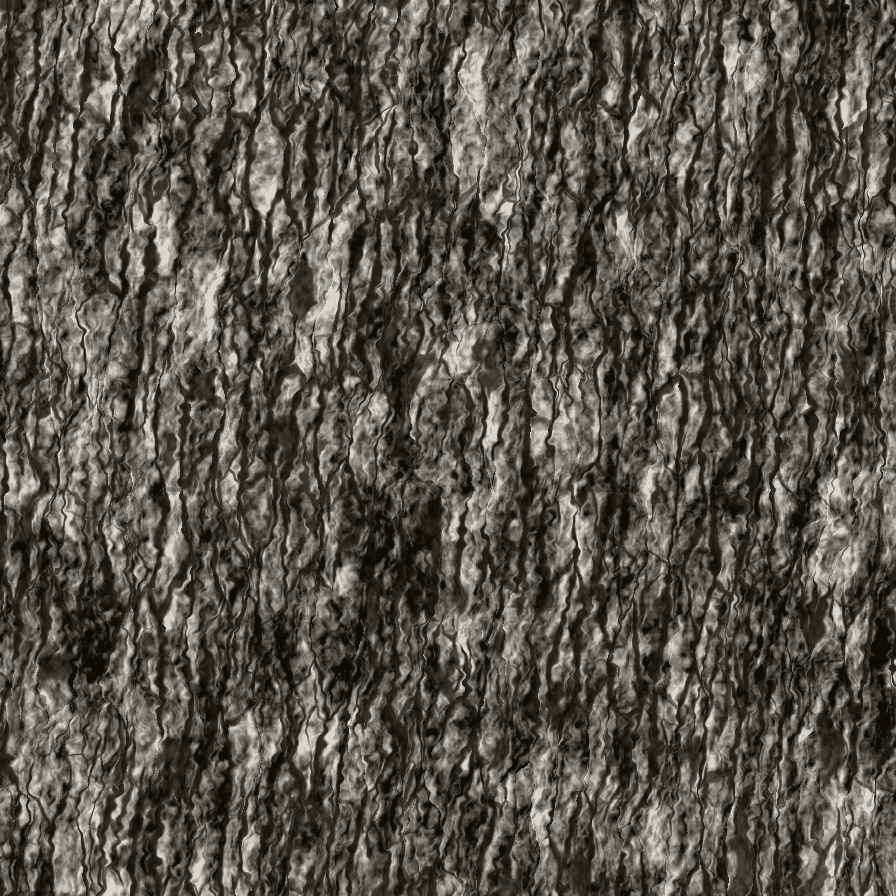
This texture is drawn by a three.js fragment shader. Its source:

```glsl
varying vec2 vUv;

float hash(vec2 p) {
  return fract(sin(dot(p, vec2(127.1, 311.7))) * 43758.5453);
}

vec2 hash2(vec2 p) {
  return vec2(hash(p), hash(p + 57.3));
}

float noise(vec2 p) {
  vec2 i = floor(p);
  vec2 f = fract(p);
  f = f * f * (3.0 - 2.0 * f);
  float low = mix(hash(i), hash(i + vec2(1.0, 0.0)), f.x);
  float high = mix(hash(i + vec2(0.0, 1.0)), hash(i + vec2(1.0, 1.0)), f.x);
  return mix(low, high, f.y);
}

float fbm(vec2 p) {
  float sum = 0.0;
  float amplitude = 0.53;
  for (int i = 0; i < 4; i++) {
    sum += amplitude * noise(p);
    p = p * 2.03 + vec2(17.1, 9.2);
    amplitude *= 0.5;
  }
  return sum;
}

// Cellular plates: x = distance to edge, y = sideways facing, z = plate id
vec3 plates(vec2 p, vec2 scale) {
  vec2 q = p * scale;
  vec2 cell = floor(q);
  vec2 nearest = vec2(9.0);
  vec2 second = vec2(9.0);
  float id = 0.0;
  for (int y = -1; y <= 1; y++) {
    for (int x = -1; x <= 1; x++) {
      vec2 c = cell + vec2(float(x), float(y));
      vec2 r = c + 0.1 + 0.8 * hash2(c) - q;
      if (dot(r, r) < dot(nearest, nearest)) {
        second = nearest;
        nearest = r;
        id = hash(c + 23.7);
      } else if (dot(r, r) < dot(second, second)) {
        second = r;
      }
    }
  }
  vec2 across = normalize(second - nearest);
  float edge = dot(0.5 * (nearest + second), across);
  vec2 slope = across * scale;
  return vec3(edge / length(slope), slope.x / length(slope), id);
}

// Dark fissure along a plate edge, favouring upright edges
float fissure(vec3 plate, float width) {
  float line = 1.0 - smoothstep(width * 0.4, width + 0.0012, plate.x);
  return line * mix(0.3, 1.0, abs(plate.y)) * smoothstep(0.0, 0.0012, width);
}

// Bright lip on one flank of a fissure, shade on the other
float lip(vec3 plate, float reach) {
  return -plate.y * exp(-plate.x / reach);
}

// Gentle lean, sway and ragged grain displacement
vec2 warp(vec2 p) {
  p.x -= 0.06 * p.y + 0.03 * noise(p * vec2(3.0, 4.0));
  vec2 bend = vec2(noise(p * vec2(38.0, 24.0)), noise(p * vec2(30.0, 20.0) + 41.0));
  vec2 ragged = vec2(noise(p * 130.0 + 7.0), noise(p * 110.0 + 83.0));
  return p + (bend - 0.5) * vec2(0.013, 0.02) + (ragged - 0.5) * vec2(0.006, 0.008);
}

float relief(vec2 p) {
  return fbm(p * vec2(72.0, 34.0));
}

void main() {
  vec2 p = warp(vUv);

  // Surface tone: long streaks, broad patches, rough grain, side lighting
  float streak = fbm(p * vec2(48.0, 11.0) + 5.0) - 0.5;
  float patches = noise(vUv * vec2(9.0, 4.0) + 31.0) - 0.5;
  float grain = fbm(vUv * vec2(150.0, 115.0)) - 0.5;
  float light = relief(p) - relief(p + vec2(0.003, -0.0025));
  float tone = 0.385 + 0.8 * streak + 0.12 * patches + 0.65 * grain + 1.6 * light;

  // Large plates and finer broken ones
  vec3 broad = plates(p, vec2(34.0, 9.0));
  vec3 small = plates(p + 3.7, vec2(58.0, 21.0));
  tone += 0.1 * (broad.z - 0.5) + 0.07 * (small.z - 0.5);
  tone += 0.16 * lip(broad, 0.004) + 0.08 * lip(small, 0.0025);

  // Pale lichen and weathered flakes
  float lichen = smoothstep(0.64, 0.75, fbm(p * vec2(25.0, 17.0) + 61.0));
  tone += 0.24 * lichen;

  // Fissures of varying width and deep hollows
  float broadWidth = 0.0055 * smoothstep(0.2, 0.9, noise(p * vec2(26.0, 13.0) + 11.0));
  float smallWidth = 0.0035 * smoothstep(0.4, 0.9, noise(p * vec2(34.0, 18.0) + 73.0));
  float hollow = smoothstep(0.67, 0.76, fbm(p * vec2(32.0, 12.0) + 97.0));
  float dark = max(fissure(broad, broadWidth), 0.85 * fissure(small, smallWidth));
  dark = max(dark, 0.8 * hollow);
  tone = mix(tone, 0.07 + 0.12 * (grain + 0.2), 0.92 * dark);

  // Warm grey bark tint
  tone = clamp(tone, 0.045, 0.84);
  vec3 bark = vec3(tone) + vec3(0.012, 0.0, -0.03);
  gl_FragColor = vec4(bark, 1.0);
}
```
